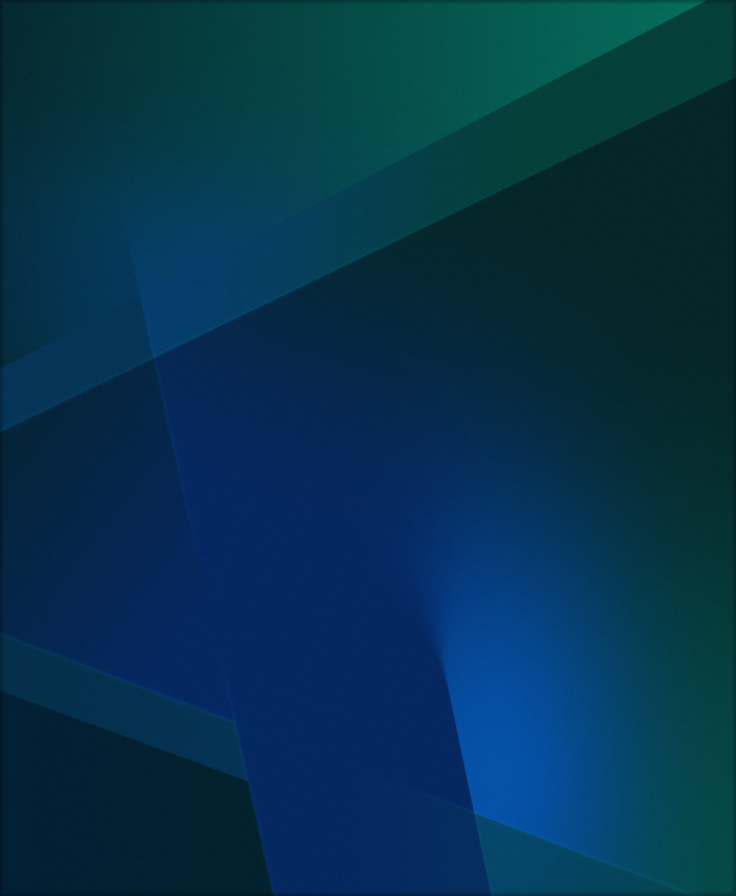
A Shadertoy shader for this background:

```glsl
#define ASPECT 0.82
#define INK vec3(0.02, 0.15, 0.16)
#define NAVY vec3(0.02, 0.155, 0.38)
#define AZURE vec3(0.02, 0.33, 0.68)
#define SEA vec3(0.02, 0.25, 0.45)
#define EMERALD vec3(0.02, 0.43, 0.36)
#define GLINT_WIDTH 0.0016
#define GLINT_COLOR vec3(0.01, 0.07, 0.10)
#define GRAIN 0.010

float hash(vec2 p) {
    return fract(sin(dot(p, vec2(127.1, 311.7))) * 43758.5453);
}

// Signed distance to the line a-b, positive on the left of its direction
float lineSide(vec2 p, vec2 a, vec2 b) {
    vec2 d = normalize(b - a);
    return d.x * (p.y - a.y) - d.y * (p.x - a.x);
}

float edge(float d) {
    float w = 0.8 / iResolution.y;
    return smoothstep(-w, w, d);
}

float glow(vec2 p, vec2 center, vec2 radius) {
    vec2 q = (p - center) / radius;
    return exp(-dot(q, q));
}

float glint(float d) {
    return exp(-abs(d) / GLINT_WIDTH);
}

// Central field: ink at the upper right, navy at the lower left
vec3 centerField(vec2 p) {
    float t = 2.49 - p.x - 2.6 * p.y;
    return mix(INK, NAVY, smoothstep(-0.1, 1.15, t));
}

// Lower right field: azure light turning into green
vec3 rightField(vec2 p, vec3 base) {
    vec3 green = mix(INK, vec3(0.02, 0.29, 0.26), smoothstep(0.65, 0.0, p.y));
    vec3 col = mix(base, green, smoothstep(0.45, 0.80, p.x));
    return mix(col, AZURE, 0.95 * glow(p, vec2(0.55, 0.13), vec2(0.15, 0.26)));
}

// Field left of the steep line
vec3 leftField(vec2 p) {
    float t = clamp(2.6 * p.x - 2.0 * p.y + 1.05, 0.0, 1.0);
    return mix(vec3(0.02, 0.14, 0.21), NAVY, t);
}

// Top field: dark corner to emerald, with a blue haze
vec3 topField(vec2 p) {
    vec3 col = mix(vec3(0.02, 0.16, 0.19), EMERALD, clamp(p.x / 0.78, 0.0, 1.0));
    return mix(col, SEA, 0.85 * glow(p, vec2(0.22, 0.67), vec2(0.24, 0.15)));
}

void mainImage(out vec4 fragColor, in vec2 fragCoord) {
    vec2 uv = fragCoord / iResolution.xy;
    vec2 p = uv * vec2(ASPECT, 1.0);

    // Dividing lines
    float ridge = lineSide(p, vec2(0.0, 0.5885), vec2(0.788, 1.0));
    float shelf = lineSide(p, vec2(0.0, 0.518), vec2(0.820, 0.914));
    float steepLeft = lineSide(p, vec2(0.172, 0.599), vec2(0.305, 0.0));
    float steepRight = lineSide(p, vec2(0.469, 0.375), vec2(0.548, 0.0));
    float slope = lineSide(p, vec2(0.0, 0.293), vec2(0.527, 0.0935));
    float slopeLow = lineSide(p, vec2(0.0, 0.229), vec2(0.271, 0.130));
    float onLeft = 1.0 - edge(steepLeft);
    float below = 1.0 - edge(slope);

    // Center and right, the divide softening upward
    vec3 base = centerField(p);
    float soft = mix(0.8 / iResolution.y, 0.12, smoothstep(0.22, 0.52, p.y));
    float onRight = smoothstep(-soft, soft, steepRight);
    vec3 col = mix(base, rightField(p, base), onRight);

    // Translucent wedge under the slope
    float wedge = mix(0.22 * smoothstep(0.38, 0.53, p.x), 0.70, onRight);
    col = mix(col, vec3(0.02, 0.26, 0.32), below * wedge);

    // Left field, its band and dark corner
    vec3 left = leftField(p);
    vec3 band = mix(vec3(0.02, 0.185, 0.29), vec3(0.02, 0.20, 0.33), p.x / 0.27);
    vec3 corner = mix(vec3(0.01, 0.125, 0.205), vec3(0.01, 0.13, 0.175), p.x / 0.3);
    left = mix(left, mix(corner, band, edge(slopeLow)), below);
    col = mix(col, left, onLeft);

    // Upper band and top field, shaded left of the steep line
    vec3 strip = mix(vec3(0.02, 0.24, 0.44), vec3(0.02, 0.25, 0.22), smoothstep(0.10, 0.65, p.x));
    strip = mix(strip, vec3(0.02, 0.20, 0.32), 0.85 * onLeft);
    vec3 top = topField(p);
    top *= 1.0 - 0.10 * onLeft * smoothstep(0.80, 0.68, p.y);
    col = mix(col, mix(strip, top, edge(ridge)), edge(shelf));

    // Fine light along the edges
    float light = 0.6 * glint(shelf) * smoothstep(1.0, 0.2, p.x);
    light += 0.5 * glint(steepLeft) * smoothstep(0.70, 0.60, p.y)
        * (1.0 - smoothstep(0.20, 0.30, p.y) * smoothstep(0.46, 0.36, p.y));
    light += 0.6 * glint(slope) * max(onLeft, smoothstep(0.42, 0.53, p.x));
    light += 0.4 * glint(steepRight) * smoothstep(0.25, 0.05, p.y);
    col += GLINT_COLOR * light;

    // Thin dark border and grain
    vec2 rim = min(uv, 1.0 - uv) * vec2(ASPECT, 1.0);
    col *= mix(0.75, 1.0, smoothstep(0.0, 0.006, min(rim.x, rim.y)));
    col += GRAIN * (hash(floor(p * 512.0)) - 0.5);
    fragColor = vec4(col, 1.0);
}
```
